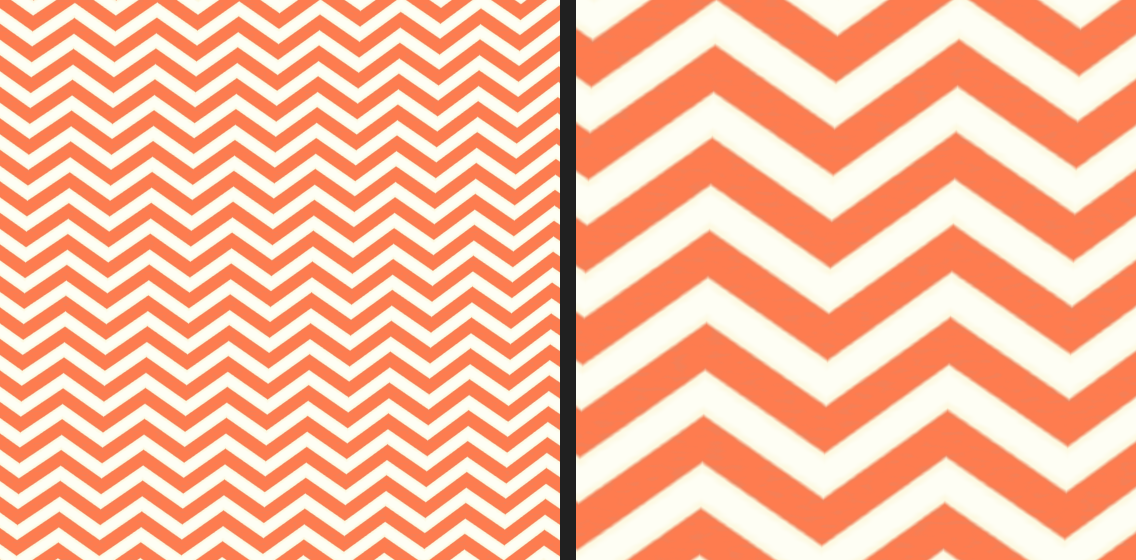
Left, the full canvas; right, a detail of the centre.
A three.js fragment shader for this pattern:

```glsl
// Printed chevron cloth: coral zigzag stripes on ivory, slightly skewed and bowed.
// A triangle wave shifts evenly spaced rows; the distance to each stripe edge
// drives the soft outline, the cream bleed and the knit flecks in the ink.
#define ROW_PITCH 0.0551
#define ROW_START 0.0872
#define ZIGZAG_DEPTH 0.0510
#define ZIGZAG_COUNT 6.772
#define STRIPE_SHARE 0.51
#define SKEW 0.0307
#define BOW 0.032
#define EDGE_SOFTNESS 0.0015
#define CORAL vec3(0.995, 0.485, 0.31)
#define DULL_CORAL vec3(0.93, 0.51, 0.36)
#define IVORY vec3(0.995, 0.995, 0.955)
#define CREAM vec3(0.99, 0.975, 0.88)

varying vec2 vUv;

vec2 hashGradient(vec2 cell) {
  float angle = 6.2832 * fract(sin(dot(cell, vec2(127.1, 311.7))) * 43758.5);
  return vec2(cos(angle), sin(angle));
}

float gradientNoise(vec2 p) {
  vec2 i = floor(p), f = fract(p);
  vec2 w = f * f * f * (f * (f * 6.0 - 15.0) + 10.0);
  float a = dot(hashGradient(i), f);
  float b = dot(hashGradient(i + vec2(1.0, 0.0)), f - vec2(1.0, 0.0));
  float c = dot(hashGradient(i + vec2(0.0, 1.0)), f - vec2(0.0, 1.0));
  float d = dot(hashGradient(i + vec2(1.0, 1.0)), f - vec2(1.0, 1.0));
  return mix(mix(a, b, w.x), mix(c, d, w.x), w.y);
}

// 0 on the peaks, 1 in the valleys; columns lean and narrow to the right
float zigzag(vec2 p) {
  float s = p.x - 0.134 + SKEW * (1.0 - p.y);
  float column = ZIGZAG_COUNT * s + 0.167 * s * s;
  return 2.0 * abs(fract(column + 0.5) - 0.5);
}

// Signed distance to the nearest stripe edge, negative inside the ink
float stripeDistance(vec2 p) {
  float bend = p.x - 0.13;
  float drop = 1.0 - p.y + BOW * bend * bend - ROW_START - ZIGZAG_DEPTH * zigzag(p);
  float row = drop / ROW_PITCH - 0.5 * STRIPE_SHARE;
  float offCentre = abs(fract(row + 0.5) - 0.5) - 0.5 * STRIPE_SHARE;
  float slope = 2.0 * ZIGZAG_COUNT * ZIGZAG_DEPTH;
  return offCentre * ROW_PITCH * inversesqrt(1.0 + slope * slope);
}

void main() {
  // Short horizontal knit flecks and a finer ragged grain
  float fleck = gradientNoise(vUv * vec2(90.0, 300.0));
  float grain = gradientNoise(vUv * vec2(210.0, 420.0) + 37.0);
  float dist = stripeDistance(vUv) + 0.0003 * grain;

  // Ink dulls in flecks and along its rim
  float rim = 1.0 - smoothstep(0.0005, 0.0030, -dist);
  float wear = smoothstep(0.05, 0.50, fleck + 0.4 * grain);
  vec3 ink = mix(CORAL, DULL_CORAL, clamp(0.55 * wear + 0.65 * rim, 0.0, 1.0));

  // Cloth is creamier where the ink has bled
  float bleed = 1.0 - smoothstep(0.0010, 0.0060, dist + 0.0015 * fleck);
  vec3 cloth = mix(IVORY, CREAM, bleed);

  float cover = smoothstep(-EDGE_SOFTNESS, EDGE_SOFTNESS, dist);
  gl_FragColor = vec4(mix(ink, cloth, cover), 1.0);
}
```
